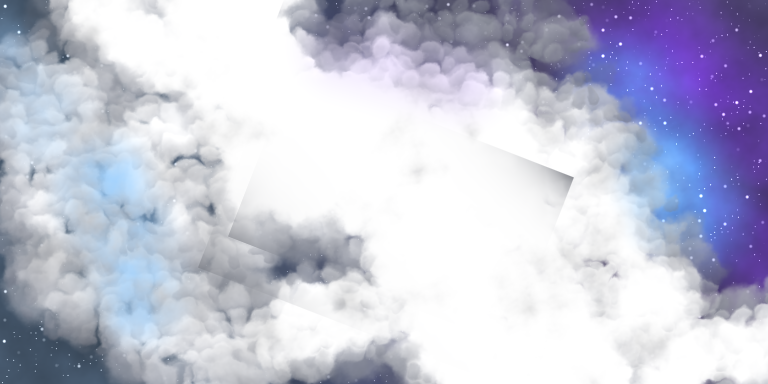
Reproduce this background procedurally as a WebGL 1 fragment shader.

```glsl
precision highp float;
// A bright diagonal bank of billowing clouds over a violet and blue star field.
// Capsule shapes set the cloud density; layers of jittered, shaded puffs fill it,
// then coloured glows and a few tilted translucent panels are blended in.
uniform vec2 u_resolution;

const vec3 WHITE = vec3(1.0);
const vec3 SLATE = vec3(0.37, 0.39, 0.45);
const vec3 VIOLET = vec3(0.46, 0.24, 0.82);
const vec3 AZURE = vec3(0.36, 0.60, 0.95);
const vec3 PALE_BLUE = vec3(0.60, 0.81, 1.0);

float hash(vec2 p) {
  return fract(sin(dot(p, vec2(127.1, 311.7))) * 43758.55);
}

float noise(vec2 p) {
  vec2 i = floor(p), f = fract(p);
  f = f * f * (3.0 - 2.0 * f);
  return mix(mix(hash(i), hash(i + vec2(1.0, 0.0)), f.x),
             mix(hash(i + vec2(0.0, 1.0)), hash(i + 1.0), f.x), f.y);
}

float fbm(vec2 p) {
  float sum = 0.0, amp = 0.5;
  for (int i = 0; i < 5; i++) {
    sum += amp * noise(p);
    p = mat2(1.6, 1.2, -1.2, 1.6) * p + 7.3;
    amp *= 0.5;
  }
  return sum;
}

// Soft capsule: 1 within radius r of segment a-b, fading to 0 over width soft
float capsule(vec2 p, vec2 a, vec2 b, float r, float soft) {
  vec2 ab = b - a;
  float d = length(p - a - ab * clamp(dot(p - a, ab) / dot(ab, ab), 0.0, 1.0));
  return 1.0 - smoothstep(r, r + soft, d);
}

float density(vec2 p) {
  // Solid diagonal bank
  float d = capsule(p, vec2(0.57, 1.05), vec2(0.67, 0.68), 0.10, 0.17);
  d = max(d, capsule(p, vec2(0.72, 0.63), vec2(1.25, 0.54), 0.13, 0.20));
  d = max(d, capsule(p, vec2(1.17, 0.46), vec2(1.42, -0.05), 0.18, 0.20));
  // Thinner clouds on the left
  d = max(d, 0.68 * capsule(p, vec2(0.14, 0.72), vec2(0.24, 0.34), 0.07, 0.24));
  d = max(d, 0.68 * capsule(p, vec2(0.32, 0.28), vec2(0.58, 0.10), 0.06, 0.24));
  d = max(d, 0.72 * capsule(p, vec2(0.40, 0.60), vec2(0.58, 0.46), 0.08, 0.22));
  d = max(d, 0.90 * capsule(p, vec2(0.24, 0.99), vec2(0.46, 0.84), 0.04, 0.13));
  d = max(d, 0.88 * capsule(p, vec2(0.74, 0.14), vec2(1.06, 0.21), 0.05, 0.14));
  // Thinner clouds on the right
  d = max(d, 0.82 * capsule(p, vec2(1.00, 0.76), vec2(1.48, 0.58), 0.05, 0.24));
  d = max(d, 0.32 * capsule(p, vec2(1.00, 0.94), vec2(1.40, 0.88), 0.06, 0.16));
  d = max(d, 0.90 * capsule(p, vec2(1.54, 0.44), vec2(1.70, 0.14), 0.06, 0.22));
  return max(d, 0.88 * capsule(p, vec2(1.74, 0.04), vec2(2.00, 0.11), 0.05, 0.13));
}

float stars(vec2 p, float cells, float seed) {
  vec2 g = p * cells, id = floor(g);
  vec2 spot = 0.25 + 0.5 * vec2(hash(id + seed), hash(id + seed + 9.0));
  float bright = smoothstep(0.78, 1.0, hash(id + seed + 21.0));
  return bright * (1.0 - smoothstep(0.02, 0.20, length(fract(g) - spot)));
}

vec3 sky(vec2 p) {
  float cloudy = fbm(p * 5.0 + 3.0);
  vec3 col = mix(vec3(0.27, 0.34, 0.42), vec3(0.27, 0.24, 0.39), smoothstep(0.3, 1.6, p.x));
  col *= 0.72 + 0.55 * cloudy;
  float violet = capsule(p, vec2(1.68, 0.87), vec2(1.98, 0.64), 0.02, 0.27);
  violet = max(violet, capsule(p, vec2(1.88, 0.43), vec2(2.0, 0.34), 0.02, 0.20));
  float azure = capsule(p, vec2(1.62, 0.74), vec2(1.79, 0.44), 0.02, 0.21);
  col = mix(col, VIOLET, violet * (0.25 + 0.9 * cloudy));
  col = mix(col, AZURE, azure * (0.3 + 0.9 * fbm(p * 8.0)));
  return col + 0.8 * stars(p, 32.0, 4.0) + 0.45 * stars(p, 70.0, 13.0);
}

// One layer of overlapping round puffs, lit from above, drawn over col
vec3 puffs(vec3 col, vec2 p, float cells, float seed) {
  vec2 g = p * cells + seed, home = floor(g);
  for (int j = 1; j >= -1; j--) {
    for (int i = -1; i <= 1; i++) {
      vec2 id = home + vec2(float(i), float(j));
      float h = hash(id + seed);
      vec2 centre = id + 0.2 + 0.6 * vec2(hash(id + 5.0), hash(id + 17.0));
      float d = density((centre - seed) / cells);
      float r = 0.50 + 0.28 * h;
      vec2 q = (g - centre) / r;
      float shape = 1.0 - smoothstep(0.55, 1.0, length(q));
      float present = smoothstep(0.02, 0.22, d - 0.28 * h);
      float tone = 0.05 + d + 0.16 * q.y + 0.25 * (h - 0.5);
      col = mix(col, mix(SLATE, WHITE, clamp(tone, 0.0, 1.0)), shape * present * mix(0.4, 0.9, d));
    }
  }
  return col;
}

// Sharp inner corner of a panel, fading away along both of its sides
float panelCorner(vec2 q, vec2 reach, float edge) {
  vec2 inside = smoothstep(vec2(0.0), vec2(edge), q);
  return inside.x * inside.y * exp(-dot(max(q, 0.0), 1.0 / reach));
}

void main() {
  vec2 p = gl_FragCoord.xy / u_resolution.y;
  p.x += 1.0 - 0.5 * u_resolution.x / u_resolution.y;
  float edge = 1.5 / u_resolution.y;
  vec3 col = sky(p);

  // Cloud layers, from broad puffs to fine ones, with ragged outlines
  vec2 ragged = p + 0.07 * (vec2(fbm(p * 14.0), fbm(p * 14.0 + 31.0)) - 0.48);
  for (int k = 0; k < 4; k++) {
    float layer = float(k);
    col = puffs(col, ragged, 7.0 * pow(1.5, layer), 11.0 + 6.0 * layer);
  }
  float wisps = fbm(p * 9.0 + 40.0) - 0.48;
  col *= 1.0 + 0.35 * wisps;
  col = mix(col, WHITE, smoothstep(0.70, 1.0, density(ragged) + 0.5 * wisps));

  // Coloured light within the thin clouds
  float blue = capsule(p, vec2(0.27, 0.52), vec2(0.36, 0.24), 0.01, 0.17);
  blue = max(blue, 0.8 * capsule(p, vec2(1.69, 0.56), vec2(1.73, 0.44), 0.01, 0.13));
  blue = max(blue, 0.4 * capsule(p, vec2(0.02, 0.85), vec2(0.12, 0.68), 0.02, 0.15));
  col = mix(col, PALE_BLUE, blue * clamp(0.6 + 1.6 * wisps, 0.0, 1.0));
  float lilac = capsule(p, vec2(0.90, 0.88), vec2(1.20, 0.80), 0.01, 0.16);
  col = mix(col, col * vec3(0.90, 0.84, 1.0), lilac * 0.6);

  // Tilted panels: one white card at the top, three shaded corners
  mat2 tilt = mat2(0.932, 0.362, -0.362, 0.932);
  vec2 card = tilt * (p - vec2(0.737, 1.0));
  float white = smoothstep(edge, 0.0, card.x) * smoothstep(-0.28, -0.16, card.x);
  col = mix(col, WHITE, white * smoothstep(-0.18, -0.10, card.y));
  float shade = panelCorner(-(tilt * (p - vec2(1.497, 0.539))), vec2(0.10, 0.05), edge);
  shade = max(shade, panelCorner(tilt * (p - vec2(0.513, 0.302)), vec2(0.14, 0.07), edge));
  shade = max(shade, panelCorner(tilt * (p - vec2(0.591, 0.383)), vec2(0.12, 0.06), edge));
  col = mix(col, vec3(0.45, 0.46, 0.49), shade * clamp(0.75 + 1.5 * wisps, 0.0, 1.0));

  gl_FragColor = vec4(clamp(col, 0.0, 1.0), 1.0);
}
```
